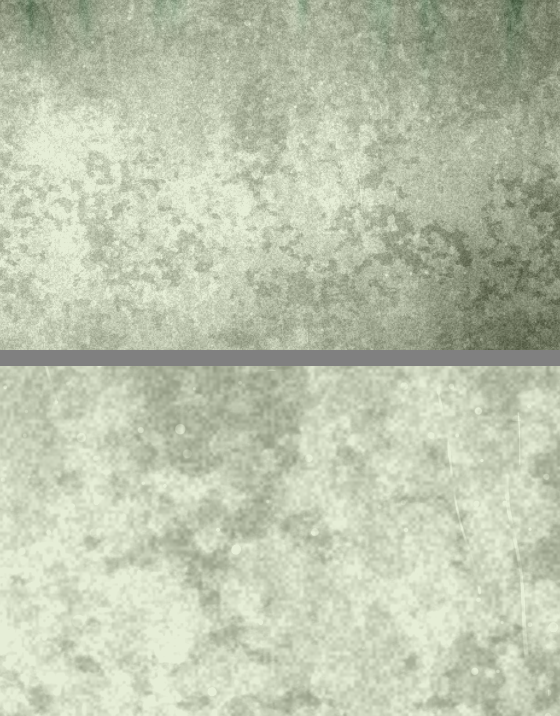
Top, the full canvas; bottom, a detail of the centre.
Give the GLSL for this texture, as a Shadertoy shader.

```glsl
// Worn grey-green plaster: a broad uneven light, eroded dark flakes and fine grain,
// with dark drips from the top edge, pale cellular specks and thin broken scratches.
// Every layer adds to one tone, which is then mapped from a dark to a pale colour.

#define DARK vec3(0.35, 0.38, 0.29)
#define PALE vec3(0.81, 0.84, 0.75)
#define DRIP_TINT vec3(0.17, 0.10, 0.12)
#define BASE_TONE 0.96
#define MOTTLE 0.36
#define FLAKE_DEPTH 0.27
#define GRAIN 0.27
#define SPECK_GLOW 0.27
#define SCRATCH_GLOW 0.26
#define SCRATCHES 26
#define DRIPS 7

float hash(vec2 p) {
    vec3 q = fract(p.xyx * vec3(0.1031, 0.1030, 0.0973));
    q += dot(q, q.yzx + 33.33);
    return fract((q.x + q.y) * q.z);
}

float noise(vec2 p) {
    vec2 i = floor(p), f = fract(p);
    f = f * f * (3.0 - 2.0 * f);
    float low = mix(hash(i), hash(i + vec2(1, 0)), f.x);
    float high = mix(hash(i + vec2(0, 1)), hash(i + vec2(1, 1)), f.x);
    return mix(low, high, f.y);
}

float fbm(vec2 p) {
    float sum = 0.0, amp = 0.52;
    for (int i = 0; i < 5; i++) {
        sum += amp * noise(p);
        p = mat2(0.8, 0.6, -0.6, 0.8) * p * 2.03 + 17.3;
        amp *= 0.5;
    }
    return sum;
}

// Broad light: bright lower left, dim top and right, dark lower right corner
float lighting(vec2 p, float aspect) {
    float x = p.x / aspect;
    float light = BASE_TONE;
    light -= 0.36 * smoothstep(0.55, 1.0, p.y);
    light -= 0.30 * smoothstep(0.5, 1.0, x);
    light -= 0.42 * smoothstep(0.75, 0.0, length(p - vec2(aspect, 0.0)));
    light -= 0.20 * smoothstep(0.35, 0.0, length(p - vec2(0.0, 1.0)));
    light -= 0.13 * smoothstep(0.22, 0.0, p.y);
    light += 0.17 * smoothstep(0.75, 0.0, length(p - vec2(0.05, 0.38)));
    return light;
}

// Round specks, at most one in each cell
float specks(vec2 p, float scale, float share, float px) {
    vec2 cell = floor(p * scale);
    vec2 centre = 0.3 + 0.4 * vec2(hash(cell + 3.1), hash(cell + 41.7));
    float radius = mix(0.06, 0.20, pow(hash(cell + 9.4), 2.0));
    float d = length(fract(p * scale) - centre) - radius;
    float present = step(hash(cell + 77.2), share);
    return present * (0.4 + 0.6 * hash(cell + 5.5)) * smoothstep(px, -px, d / scale);
}

// Thin lines, mostly upright, worn through in places
float scratches(vec2 p, float aspect, float px) {
    float sum = 0.0;
    vec2 q = p + vec2(0.012 * (noise(p * 13.0) - 0.5), 0.0);
    for (int i = 0; i < SCRATCHES; i++) {
        vec2 id = vec2(float(i) * 7.3, 12.7);
        vec2 start = vec2(hash(id) * aspect, hash(id + 19.0));
        float lean = 0.9 * pow(hash(id + 31.0) * 2.0 - 1.0, 3.0) + 0.08;
        float size = mix(0.04, 0.22, hash(id + 53.0));
        vec2 dir = normalize(vec2(lean, -1.0));
        float along = clamp(dot(q - start, dir), 0.0, size);
        float d = length(q - start - dir * along);
        float width = mix(0.0004, 0.0018, hash(id + 67.0));
        sum = max(sum, smoothstep(width + px, width - px, d) * mix(0.3, 1.0, hash(id + 83.0)));
    }
    return sum * smoothstep(0.25, 0.6, noise(p * vec2(90.0, 45.0)));
}

// Soft dark runs that fade down from the top edge
float drips(vec2 p, float aspect) {
    float sum = 0.0;
    for (int i = 0; i < DRIPS; i++) {
        vec2 id = vec2(float(i) * 5.9, 3.3);
        float x = aspect * fract(0.77 + float(i) * 0.382);
        float width = mix(0.015, 0.05, hash(id));
        float reach = mix(0.12, 0.40, hash(id + 11.0));
        float across = (p.x - x + 0.02 * (noise(p * 9.0) - 0.5)) / width;
        sum += exp(-across * across) * smoothstep(1.0 - reach, 1.0, p.y);
    }
    return sum * mix(0.4, 1.0, noise(p * vec2(70.0, 8.0)));
}

void mainImage(out vec4 fragColor, in vec2 fragCoord) {
    vec2 p = fragCoord / iResolution.y;
    float aspect = iResolution.x / iResolution.y;
    float px = 0.8 / iResolution.y;
    float tone = lighting(p, aspect);

    // Cloudy mottling with faint upright streaks
    tone += MOTTLE * (fbm(p * 5.0 + 8.0) - 0.5);
    tone += 0.5 * MOTTLE * (fbm(p * vec2(26.0, 7.0) + 60.0) - 0.5);

    // Eroded flakes gather in a band below the middle
    float band = smoothstep(0.0, 0.25, p.y) * smoothstep(0.8, 0.4, p.y);
    float wear = 0.45 * fbm(p * 7.0 + 31.0) + 0.55 * fbm(p * vec2(42.0, 52.0));
    tone -= FLAKE_DEPTH * mix(0.45, 1.0, band) * smoothstep(0.52, 0.63, wear + 0.03 * band);
    float chips = 0.4 * fbm(p * 8.0 + 90.0) + 0.6 * fbm(p * vec2(48.0, 38.0) + 120.0);
    tone += 0.13 * smoothstep(0.52, 0.62, chips);

    // Fine grain, then pale marks
    tone += GRAIN * (noise(p * 290.0) - 0.5) + 0.6 * GRAIN * (noise(p * 140.0 + 7.0) - 0.5);
    float share = mix(0.10, 0.42, max(smoothstep(0.4, 0.9, p.y), smoothstep(0.5, 1.0, p.x / aspect)));
    float marks = max(specks(p, 44.0, share, px), specks(p + 0.37, 21.0, 0.4 * share, px));
    tone += SPECK_GLOW * marks + SCRATCH_GLOW * scratches(p, aspect, px);

    vec3 color = mix(DARK, PALE, clamp(tone, -0.35, 1.2));
    color -= DRIP_TINT * drips(p, aspect);
    fragColor = vec4(clamp(color, 0.0, 1.0), 1.0);
}
```
